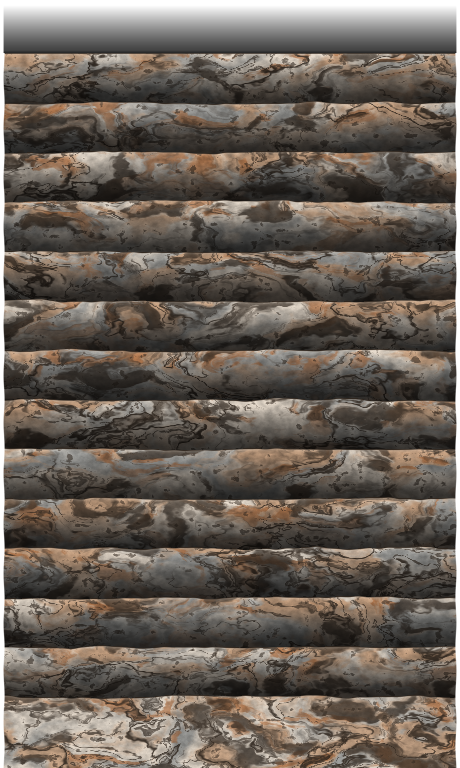
A Shadertoy shader for this texture:

```glsl
// A flight of granite steps seen from the front: veined stone rows, each lit at
// its top lip and fading to shadow below, under a grey fade and over a plain apron.
// Stone is warped value noise with ridged veins, reseeded for every row.

const float STEPS = 13.0;            // shaded rows
const float TOP = 0.931;             // height of the first lip
const float PITCH = 0.06445;         // row height
const float FADE_TOP = 0.993;        // where the grey fade reaches white
const float MARGIN = 0.0078;         // white side border, share of width
const float SCALLOP = 0.0022;        // side bulge of each row, share of width
const float LIP_WAVE = 0.0042;       // unevenness of the lips
const float LIP_SIZE = 0.0019;       // thickness of the bright lip
const vec2 GRAIN = vec2(15.0, 29.0); // stone frequency, stretched sideways

const vec3 PALE = vec3(0.79, 0.75, 0.70);
const vec3 GREY = vec3(0.56, 0.56, 0.55);
const vec3 TAN = vec3(0.69, 0.56, 0.45);
const vec3 RUST = vec3(0.60, 0.37, 0.21);
const vec3 VEIN = vec3(0.18, 0.145, 0.115);
const vec3 FADE_DARK = vec3(0.24);

float hash(vec2 cell) {
    uvec2 q = uvec2(ivec2(cell)) * uvec2(1597u, 7919u);
    uint n = (q.x ^ (q.y << 7)) * 747796u + q.y;
    n = (n ^ (n >> 15)) * 277803u;
    n = (n ^ (n >> 13)) * 668265u;
    return float((n ^ (n >> 16)) & 65535u) / 65535.0;
}

float noise(vec2 p) {
    vec2 i = floor(p), f = fract(p);
    f = f * f * (3.0 - 2.0 * f);
    float low = mix(hash(i), hash(i + vec2(1, 0)), f.x);
    float high = mix(hash(i + vec2(0, 1)), hash(i + vec2(1, 1)), f.x);
    return mix(low, high, f.y);
}

float fbm(vec2 p) {
    float sum = 0.0, amp = 0.5;
    for (int i = 0; i < 5; i++) {
        sum += amp * noise(p);
        p = mat2(1.6, 1.2, -1.2, 1.6) * p + 17.3;
        amp *= 0.5;
    }
    return sum / 0.97;
}

// Dark line along the middle level of a noise field
float ridge(float n, float width) {
    return 1.0 - smoothstep(0.0, width, abs(n - 0.5));
}

vec3 stone(vec2 p, float warmth) {
    vec2 q = p * GRAIN;
    vec2 warp = vec2(fbm(q * 0.7 + 31.0), fbm(q * 0.7 + 67.0)) - 0.5;
    q += 2.6 * warp;
    float cloud = fbm(q * 0.8 + 5.0);
    float speck = fbm(p * vec2(100.0, 130.0));

    // Mineral patches
    vec3 col = mix(GREY, PALE, smoothstep(0.32, 0.66, cloud));
    col = mix(col, TAN, warmth * smoothstep(0.43, 0.63, fbm(q * 1.1 + 91.0)));
    col = mix(col, RUST, 0.7 * warmth * smoothstep(0.57, 0.72, fbm(q * 1.9 + 43.0)));

    // Branching veins, broken up by a coarse mask
    float mask = smoothstep(0.36, 0.62, fbm(q * 0.6 + 12.0));
    float veins = ridge(fbm(q * 0.9 + 23.0), 0.045) * (0.25 + 0.75 * mask);
    veins = max(veins, 0.75 * ridge(fbm(q * 1.8 + 55.0), 0.045) * mask);
    veins = max(veins, 0.8 * smoothstep(0.58, 0.70, fbm(q * 1.3 + 77.0)));
    col = mix(col, VEIN, 0.88 * veins);

    // Fine crystals and pits
    col *= 0.72 + 0.56 * speck;
    return mix(col, VEIN, 0.6 * smoothstep(0.66, 0.78, speck));
}

void mainImage(out vec4 fragColor, in vec2 fragCoord) {
    vec2 uv = fragCoord / iResolution.xy;
    vec2 p = fragCoord / iResolution.y;
    float px = 1.0 / iResolution.y;

    // Row index and position from lip (0) to foot (1)
    float depth = (TOP - p.y) / PITCH;
    float wave = (noise(vec2(p.x * 22.0, depth * 1.3 + 40.0)) - 0.5)
               + 0.4 * (noise(vec2(p.x * 75.0, depth * 1.3 + 90.0)) - 0.5);
    float level = depth + wave * LIP_WAVE / PITCH * smoothstep(0.0, 0.6, depth);
    float row = clamp(floor(level), 0.0, STEPS);
    float t = max(level - row, 0.0);
    float apron = step(STEPS, row);

    // Stone under the light of its row
    float warmth = mix(1.0 - 0.65 * smoothstep(0.15, 0.75, t), 0.9, apron);
    vec3 col = stone(p + vec2(row * 3.7, row * 1.9), warmth);
    float shade = mix(1.08, 0.68, smoothstep(0.0, 0.55, t));
    shade *= mix(1.0, 0.40, smoothstep(0.35, 1.0, t));
    shade = mix(shade, 1.04, apron);
    col *= shade;
    float lip = exp(-t * PITCH / LIP_SIZE) * (0.55 + 0.45 * noise(vec2(p.x * 40.0, row)));
    col = mix(col, PALE * 1.08, 0.7 * lip);
    col = mix(VEIN, col, smoothstep(0.0, 1.5 * px / PITCH, t));

    // Grey fade above the first lip
    float rise = clamp((p.y - TOP) / (FADE_TOP - TOP), 0.0, 1.0);
    vec3 fade = mix(FADE_DARK, vec3(1.0), pow(rise, 1.25));
    fade *= mix(0.65, 1.0, smoothstep(0.0, 0.004, p.y - TOP));
    col = mix(col, fade, smoothstep(-0.5 * px, 0.5 * px, p.y - TOP));

    // White border with a gentle bulge on each row
    float bulge = SCALLOP * (0.5 + 0.5 * cos(6.2832 * level)) * step(0.0, depth);
    float inset = min(uv.x, 1.0 - uv.x) - MARGIN - bulge;
    float edge = 0.8 / iResolution.x;
    col = mix(vec3(1.0), col, smoothstep(-edge, edge, inset));

    fragColor = vec4(clamp(col, 0.0, 1.0), 1.0);
}
```
